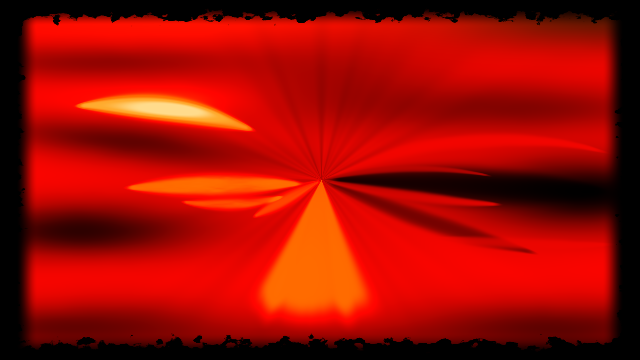
Give the GLSL for this background, as a WebGL 2 fragment shader.

```glsl
#version 300 es
precision highp float;
// Molten red bands bursting from a central focus, inside a ragged black frame.
uniform vec2 u_resolution;
out vec4 fragColor;

// Canvas is 16/9 wide and 1 high
const float ASPECT = 16.0 / 9.0;
const vec2 FOCUS = vec2(0.893, 0.5);
const vec3 RED = vec3(1.0, 0.02, 0.0);
const vec3 ORANGE = vec3(1.0, 0.42, 0.0);
const vec3 AMBER = vec3(1.0, 0.67, 0.18);
const vec3 CREAM = vec3(1.0, 0.86, 0.55);
const vec3 HAZE = vec3(0.12, 0.09, 0.0);
const float CONE_LENGTH = 0.42;
const float FRAME_DEPTH = 0.047;
const float FRAME_ROUGHNESS = 0.075;

float hash(vec2 cell) {
  vec3 h = fract(vec3(cell.xyx) * 0.1031);
  h += dot(h, h.yzx + 33.33);
  return fract((h.x + h.y) * h.z);
}

float noise(vec2 p) {
  vec2 i = floor(p), f = fract(p);
  f = f * f * (3.0 - 2.0 * f);
  return mix(mix(hash(i), hash(i + vec2(1, 0)), f.x),
             mix(hash(i + vec2(0, 1)), hash(i + vec2(1, 1)), f.x), f.y);
}

float fbm(vec2 p) {
  float sum = 0.0, weight = 0.5;
  for (int i = 0; i < 4; i++) {
    sum += weight * noise(p);
    p = p * 2.03 + 17.0;
    weight *= 0.5;
  }
  return sum / 0.9375;
}

// Soft elliptical cloud
float cloud(vec2 p, vec2 center, vec2 radius) {
  vec2 q = (p - center) / radius;
  return exp(-dot(q, q));
}

// Tapered lens from a to b, bowed sideways by bend
float lens(vec2 p, vec2 a, vec2 b, float width, float bend) {
  vec2 axis = b - a;
  float len = length(axis);
  axis /= len;
  float t = dot(p - a, axis) / len;
  float bow = max(4.0 * t * (1.0 - t), 0.0);
  float side = dot(p - a, vec2(-axis.y, axis.x)) - bend * bow;
  float v = side / (width * bow + 0.002);
  return exp(-v * v * v * v - 0.4 * v * v) * smoothstep(0.0, 0.25, bow);
}

// Dark clouds and red arcs: 0 is black, 1 is full red
float redHeat(vec2 p) {
  float h = 1.0;
  h *= 1.0 - 0.42 * cloud(p, vec2(0.28, 0.825), vec2(0.42, 0.05));
  h *= 1.0 - 0.32 * cloud(p, vec2(0.95, 0.77), vec2(0.28, 0.13));
  h *= 1.0 - 0.48 * cloud(p, vec2(1.45, 0.70), vec2(0.42, 0.065));
  h *= 1.0 - 0.72 * cloud(p, vec2(1.66, 0.95), vec2(0.42, 0.09));
  h *= 1.0 - 0.62 * cloud(p, vec2(0.36, 0.60 - 0.12 * (p.x - 0.36)), vec2(0.38, 0.055));
  h *= 1.0 - 0.82 * cloud(p, vec2(0.22, 0.365), vec2(0.34, 0.07));
  h *= 1.0 - 0.60 * cloud(p, vec2(0.2, 0.09), vec2(0.45, 0.07));
  h *= 1.0 - 0.62 * cloud(p, vec2(1.55, 0.09), vec2(0.42, 0.075));
  h *= 1.0 - 0.30 * cloud(p, vec2(0.9, 0.06), vec2(0.5, 0.04));
  // Black mass on the right and its wedge to the focus
  h *= 1.0 - 0.99 * cloud(p, vec2(1.64, 0.465), vec2(0.34, 0.095));
  h *= 1.0 - 0.90 * lens(p, FOCUS, vec2(1.7, 0.47), 0.052, 0.0);
  h *= 1.0 - 0.45 * lens(p, FOCUS, vec2(1.5, 0.30), 0.025, -0.015);
  // Bright arcs fanning right
  h = mix(h, 0.85, 0.75 * lens(p, FOCUS, vec2(1.37, 0.51), 0.008, 0.026));
  h = mix(h, 1.0, 0.80 * lens(p, FOCUS, vec2(1.7, 0.575), 0.019, 0.072));
  h = mix(h, 1.0, 0.85 * lens(p, FOCUS, vec2(1.40, 0.435), 0.014, -0.012));
  h = mix(h, 0.95, 0.75 * lens(p, vec2(1.2, 0.34), vec2(1.72, 0.325), 0.015, -0.004));
  return h;
}

// Cone of orange light below the focus
float coneHeat(vec2 q, float radius, float rays) {
  float slope = q.x / max(-q.y, 0.001);
  float sides = smoothstep(-0.68, -0.45, slope) * (1.0 - smoothstep(0.28, 0.54, slope));
  float reach = CONE_LENGTH + 0.05 * (rays - 0.5);
  float end = 1.0 - smoothstep(reach - 0.09, reach + 0.015, radius);
  return sides * end * step(q.y, 0.0) * (0.44 + 0.22 * rays);
}

vec3 heatColor(float h) {
  vec3 color = RED * clamp(h, 0.0, 1.0);
  color = mix(color, ORANGE, smoothstep(1.0, 1.5, h));
  color = mix(color, AMBER, smoothstep(1.5, 2.0, h));
  return mix(color, CREAM, smoothstep(2.0, 2.5, h));
}

// 0 on the frame, 1 inside it
float frameOpening(vec2 p) {
  vec2 inset = min(p, vec2(ASPECT, 1.0) - p);
  float rough = (fbm(p * vec2(38.0, 55.0)) - 0.5) * FRAME_ROUGHNESS;
  float edge = min(inset.x, inset.y) - FRAME_DEPTH + rough;
  return smoothstep(-0.003, 0.004, edge) * smoothstep(0.045, 0.105, inset.x)
       * smoothstep(0.015, 0.075, inset.y);
}

void main() {
  vec2 p = gl_FragCoord.xy / u_resolution * vec2(ASPECT, 1.0);
  vec2 q = p - FOCUS;
  float radius = length(q);
  float rays = noise(q / max(radius, 0.001) * 11.0 + 20.0);

  // Slow drift bends the bands, rays streak them near the focus
  vec2 drift = vec2(0.0, 0.025 * (fbm(p * vec2(2.5, 6.0)) - 0.5));
  float heat = redHeat(p + drift * smoothstep(0.1, 0.5, radius));
  heat *= 1.0 - 0.28 * rays * exp(-3.5 * radius);

  // Glowing lenses on the left
  float grain = fbm(p * vec2(9.0, 40.0));
  float upper = lens(p, vec2(0.2, 0.705), vec2(0.715, 0.635), 0.033, 0.026);
  heat += upper * (0.85 + 0.75 * cloud(p, vec2(0.49, 0.695), vec2(0.17, 0.03)));
  heat += 0.25 * cloud(p, vec2(0.45, 0.72), vec2(0.2, 0.04));
  heat += lens(p, vec2(0.34, 0.478), vec2(0.85, 0.49), 0.03, 0.002) * (0.4 + 0.4 * grain);
  heat += lens(p, vec2(0.5, 0.44), vec2(0.79, 0.455), 0.016, -0.015) * (0.3 + 0.3 * grain);
  heat += 0.4 * lens(p, FOCUS, vec2(0.7, 0.395), 0.018, 0.0);
  heat += coneHeat(q, radius, rays);

  vec3 color = heatColor(heat);
  color += HAZE * cloud(p, vec2(1.6, 0.96), vec2(0.5, 0.08));
  color += 0.6 * HAZE * cloud(p, vec2(0.5, 0.95), vec2(0.5, 0.06));
  fragColor = vec4(color * frameOpening(p), 1.0);
}
```
